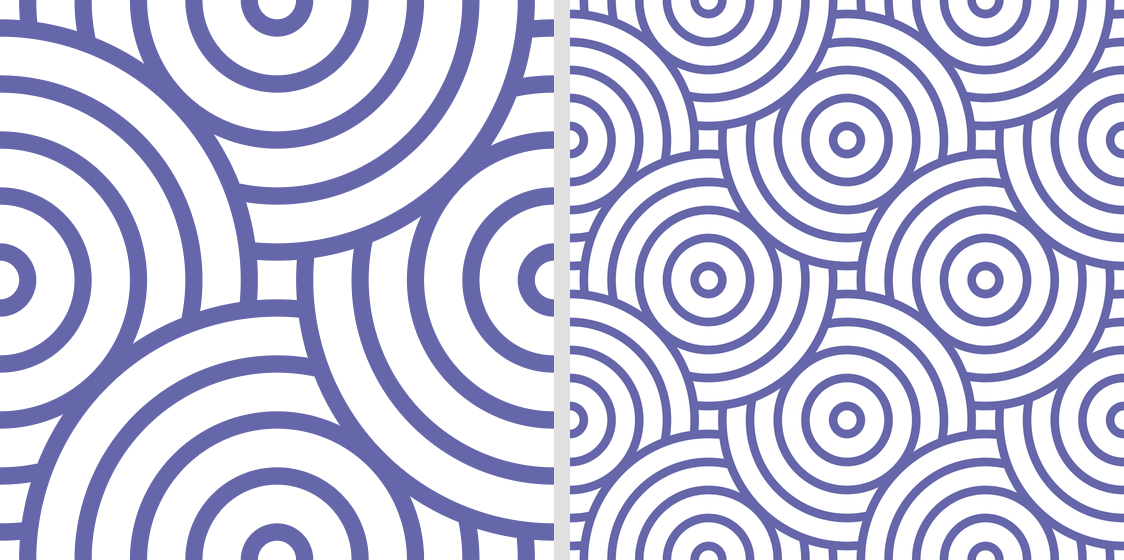
Left: one tile. Right: repeated 2 by 2.
A Shadertoy shader for this pattern:

```glsl
const vec2 REPEATS = vec2(1.0);
const vec3 PAPER = vec3(1.0);
const vec3 INK = vec3(0.4, 0.4, 0.667);
const float RING_COUNT = 5.0;
const float RING_SPACING = 0.1;
const float HALF_LINE = 0.0155;

// Antialiased coverage of the region where dist is negative
float coverage(float dist, float pixel) {
    return clamp(0.5 - dist / pixel, 0.0, 1.0);
}

// Ink of evenly spaced concentric rings at a given distance from their centre
float ringInk(float radius, float spacing, float count, float halfLine, float pixel) {
    float index = min(floor(radius / spacing), count - 1.0);
    float toLine = abs(radius - (index + 0.5) * spacing);
    return coverage(toLine - halfLine, pixel);
}

// Four ring discs on the cell edges, each overlapping the next in a cycle
float wovenDiscs(vec2 cell, float pixel) {
    vec2 folded = abs(cell);
    float toVertical = length(folded - vec2(0.0, 0.5));
    float toHorizontal = length(folded - vec2(0.5, 0.0));

    // The upper disc alternates from quadrant to quadrant
    bool verticalOnTop = cell.x * cell.y > 0.0;
    float upper = verticalOnTop ? toVertical : toHorizontal;
    float lower = verticalOnTop ? toHorizontal : toVertical;

    float upperInk = ringInk(upper, RING_SPACING, RING_COUNT, HALF_LINE, pixel);
    float lowerInk = ringInk(lower, RING_SPACING, RING_COUNT, HALF_LINE, pixel);

    // The disc mask ends beneath its outermost line
    float rim = (RING_COUNT - 0.5) * RING_SPACING;
    return mix(max(upperInk, lowerInk), upperInk, coverage(upper - rim, pixel));
}

void mainImage(out vec4 fragColor, in vec2 fragCoord) {
    vec2 cell = fract(fragCoord / iResolution.xy * REPEATS) - 0.5;
    vec2 pixelSize = REPEATS / iResolution.xy;
    float ink = wovenDiscs(cell, max(pixelSize.x, pixelSize.y));
    fragColor = vec4(mix(PAPER, INK, ink), 1.0);
}
```
